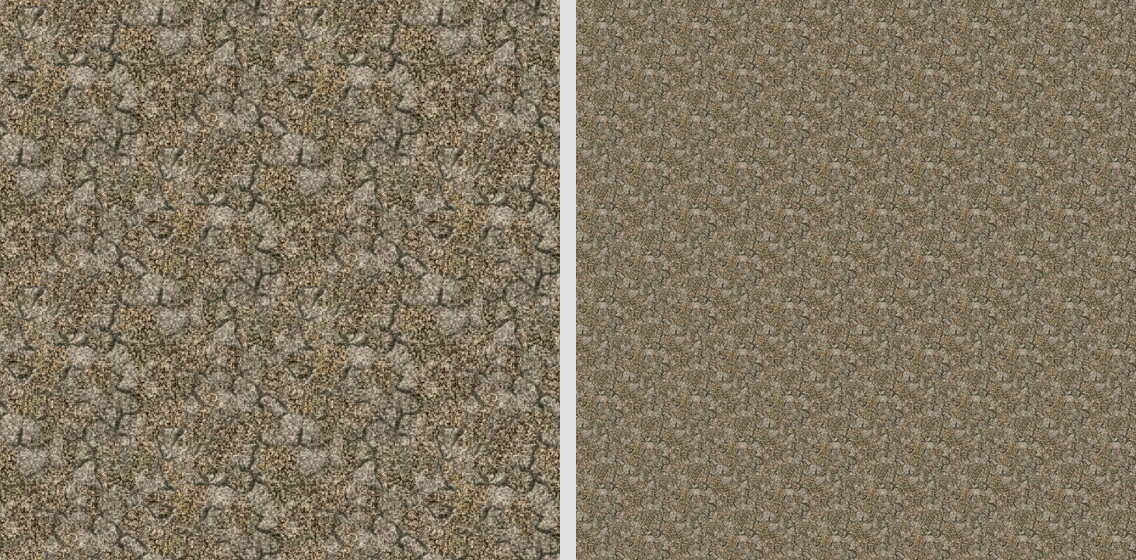
Left: one tile. Right: repeated 3 by 3.
Reproduce this texture procedurally as a Shadertoy shader.

```glsl
// Weathered ground: cracked pale stones half buried in speckled brown gravel.
// Warped Voronoi cells give the stones, wrapped value noise the dirt and grain.
// Two by two repeats; inside each, the layout recurs half a tile along the diagonal.

const float TILES = 2.0;
const float STONES = 12.0;     // stone cells across one tile
const float FRAGMENTS = 24.0;  // finer fracture cells across one tile
const vec3 SHADE = vec3(0.29, 0.25, 0.19);
const vec3 PALE = vec3(0.75, 0.71, 0.64);
const vec3 CRACK = vec3(0.20, 0.20, 0.14);
const vec3 MOSS = vec3(0.42, 0.42, 0.30);
const vec3 OCHRE = vec3(0.58, 0.47, 0.28);
const vec2 LIGHT = vec2(-0.6, 0.8);

float hash(vec2 c, float seed) {
    vec3 a = fract((c.xyx + 7.31 * seed + 19.0) * vec3(0.1031, 0.1030, 0.0973));
    a += dot(a, a.yzx + 33.33);
    return fract((a.x + a.y) * a.z);
}

// Wraps a cell index over n cells (n even), shifting alternate half tiles sideways.
vec2 wrapEcho(vec2 id, float n) {
    float h = 0.5 * n;
    return vec2(mod(id.x - floor(id.y / h) * h, n), mod(id.y, h));
}

float noise(vec2 p, float n, float seed) {
    vec2 i = floor(p * n), f = fract(p * n);
    f = f * f * (3.0 - 2.0 * f);
    vec2 e = vec2(1.0, 0.0);
    float a = hash(wrapEcho(i, n), seed), b = hash(wrapEcho(i + e.xy, n), seed);
    float c = hash(wrapEcho(i + e.yx, n), seed), d = hash(wrapEcho(i + e.xx, n), seed);
    return mix(mix(a, b, f.x), mix(c, d, f.x), f.y);
}

float fbm(vec2 p, float n, float seed) {
    float sum = 0.0, amp = 0.533;
    for (int k = 0; k < 4; k++) {
        sum += amp * noise(p, n, seed + float(k));
        n *= 2.0;
        amp *= 0.5;
    }
    return sum;
}

vec2 cellPoint(vec2 id, float n, float seed) {
    vec2 w = wrapEcho(id, n);
    return id + 0.05 + 0.9 * vec2(hash(w, seed), hash(w, seed + 1.0));
}

// Returns distance to the nearest cell border, its outward normal, and a cell random.
vec4 cells(vec2 p, float n, float seed) {
    vec2 x = p * n, base = floor(x), home = base, centre = x;
    float best = 9.0;
    for (int j = -1; j <= 1; j++)
    for (int i = -1; i <= 1; i++) {
        vec2 id = base + vec2(i, j), c = cellPoint(id, n, seed);
        float d = dot(c - x, c - x);
        if (d < best) { best = d; home = id; centre = c; }
    }
    vec3 border = vec3(9.0, 0.0, 0.0);
    for (int j = -2; j <= 2; j++)
    for (int i = -2; i <= 2; i++) {
        if (i == 0 && j == 0) continue;
        vec2 c = cellPoint(home + vec2(i, j), n, seed);
        vec2 normal = normalize(c - centre);
        float d = dot(0.5 * (c + centre) - x, normal);
        if (d < border.x) border = vec3(d, normal);
    }
    return vec4(border, hash(wrapEcho(home, n), seed + 2.0));
}

float line(float d, float width, float pixel) {
    return 1.0 - smoothstep(0.3 * width, width + pixel, d);
}

vec3 ramp(float t) { return mix(SHADE, PALE, clamp(t, -0.3, 1.3)); }

void mainImage(out vec4 fragColor, in vec2 fragCoord) {
    vec2 p = TILES * fragCoord / iResolution.xy;
    float pixel = TILES / iResolution.y;

    // Stones and their fractures
    vec2 warp = vec2(fbm(p, 20.0, 3.0), fbm(p, 20.0, 9.0)) - 0.5;
    vec2 q = p + 0.04 * warp;
    vec4 stone = cells(q, STONES, 21.0);
    vec4 shard = cells(q, FRAGMENTS, 31.0);
    float facing = dot(stone.yz, LIGHT);
    float rough = fbm(p, 24.0, 41.0);

    // Exposure of rock above the gravel, and worn patches
    float cover = 0.6 * fbm(p, 12.0, 51.0) + 0.4 * rough + 0.3 * (stone.w - 0.5);
    float rock = 0.9 * smoothstep(0.40, 0.64, cover);
    float moss = smoothstep(0.48, 0.70, fbm(p, 14.0, 61.0));
    float rust = smoothstep(0.60, 0.76, fbm(p, 8.0, 71.0));

    // Grain shared by stone and gravel
    float grain = 0.55 * noise(p, 150.0, 81.0) + 0.45 * noise(p, 230.0, 82.0) - 0.5;
    float hue = noise(p, 110.0, 83.0);

    // Gravel: strong speckle with pinkish and ochre bits
    vec3 gravel = ramp(0.48 + 2.0 * grain + 0.5 * (rough - 0.5));
    gravel *= mix(vec3(1.06, 0.97, 0.93), vec3(1.02, 0.98, 0.89), hue);
    gravel = mix(gravel, OCHRE * (1.0 + 1.8 * grain), 0.5 * rust * smoothstep(0.2, 0.6, hue));

    // Stone: finer speckle, blotches and a lit rim
    float rim = facing * (1.0 - smoothstep(0.0, 0.3, stone.x));
    vec3 slab = ramp(0.56 + 1.25 * grain + 0.8 * (rough - 0.5) + 0.2 * (stone.w - 0.5) + 0.2 * rim);
    vec3 color = mix(gravel, slab, rock);
    color = mix(color, MOSS * (1.0 + 1.6 * grain), 0.4 * moss * (1.0 - 0.4 * rock));

    // Cracks: tapering between stones, thin and broken within them
    float gap = noise(p, 18.0, 91.0);
    float wide = line(stone.x, 0.02 + 0.09 * gap * (1.0 - 0.6 * facing), pixel * STONES);
    float thin = line(shard.x, 0.05, pixel * FRAGMENTS) * smoothstep(0.5, 0.75, noise(p, 16.0, 95.0));
    float crack = max(wide * smoothstep(0.3, 0.65, gap), 0.5 * thin) * mix(0.15, 0.9, rock);
    color = mix(color, CRACK * (1.0 + grain), crack);

    fragColor = vec4(clamp(color, 0.0, 1.0), 1.0);
}
```
